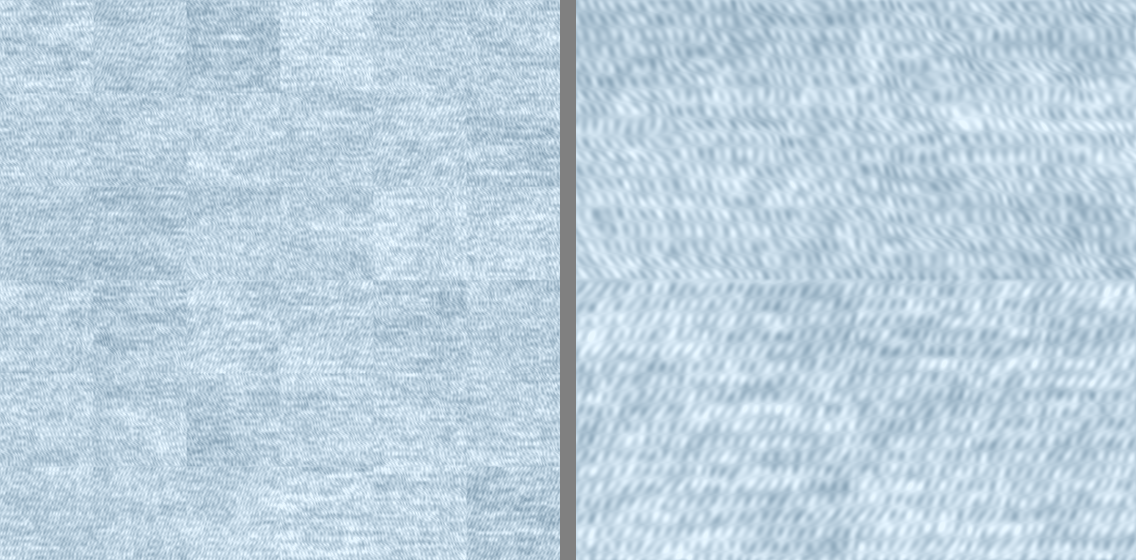
Left, the full canvas; right, a detail of the centre.
Write a Shadertoy shader that draws this texture.

```glsl
// Pale blue washed denim patchwork with streaky, slanted weave.
#define PATCHES 6.0
#define SEAM_WIDTH 0.012
#define BASE_TONE 0.58
#define PATCH_CONTRAST 0.26
#define BLOTCH_CONTRAST 0.38
#define STREAK_CONTRAST 0.55
#define GRAIN_CONTRAST 0.72
#define WEAVE_CONTRAST 0.21
#define THREADS vec2(148.0, 112.0)
#define DARK_BLUE vec3(0.55, 0.655, 0.73)
#define PALE_BLUE vec3(0.88, 0.945, 0.99)

const float TAU = 6.2831853;

float hash(vec2 p) {
    return fract(sin(dot(p, vec2(127.1, 311.7))) * 43758.5453);
}

float noise(vec2 p) {
    vec2 cell = floor(p), f = fract(p);
    f = f * f * (3.0 - 2.0 * f);
    float low = mix(hash(cell), hash(cell + vec2(1, 0)), f.x);
    float high = mix(hash(cell + vec2(0, 1)), hash(cell + vec2(1, 1)), f.x);
    return mix(low, high, f.y);
}

// Staggered rows of short slanted stitches, from -1 to 1.
float weave(vec2 uv, float slant) {
    float wobble = noise(uv * vec2(45.0, 60.0)) * 0.9;
    vec2 thread = uv * THREADS + vec2(wobble, wobble * 0.5);
    float row = floor(thread.y), along = fract(thread.y);
    float phase = thread.x + 0.5 * row + slant * (along - 0.5);
    return cos(TAU * phase) * sin(0.5 * TAU * along);
}

// Brightness of the cloth belonging to one patch.
float clothTone(vec2 uv, vec2 patchId) {
    float shade = hash(patchId + 3.7);
    float wear = hash(patchId + 19.3);
    float slant = hash(patchId + 41.9) < 0.7 ? 0.55 : -0.55;
    vec2 p = uv + 5.0 * vec2(shade, wear);

    // Faded areas, wider than tall
    float blotch = 0.65 * noise(p * vec2(13.0, 24.0))
                 + 0.35 * noise(p * vec2(34.0, 75.0));

    // Horizontal yarn streaks, stronger on worn patches
    float streak = 0.5 * noise(p * vec2(9.0, 125.0))
                 + 0.5 * noise(p * vec2(30.0, 170.0) + 7.0);
    float streakStrength = mix(0.55, 1.35, wear);
    float paleYarn = smoothstep(0.8, 0.98, noise(p * vec2(14.0, 105.0) + 23.0));

    // Fine, slightly upright speckle
    float grain = 0.7 * noise(p * vec2(205.0, 165.0))
                + 0.3 * noise(p * vec2(95.0, 190.0) + 11.0);

    float tone = BASE_TONE + PATCH_CONTRAST * (shade - 0.5);
    tone += BLOTCH_CONTRAST * (blotch - 0.5);
    tone += STREAK_CONTRAST * streakStrength * (streak - 0.5);
    tone += 0.16 * paleYarn * wear;
    tone += GRAIN_CONTRAST * (grain - 0.5);
    return tone + WEAVE_CONTRAST * weave(uv, slant);
}

void mainImage(out vec4 fragColor, in vec2 fragCoord) {
    vec2 uv = fragCoord / iResolution.y;

    // Blend neighbouring patches across a narrow seam
    vec2 grid = uv * PATCHES - 0.5;
    vec2 corner = floor(grid);
    vec2 blend = smoothstep(0.5 - SEAM_WIDTH, 0.5 + SEAM_WIDTH, fract(grid));
    float tone = 0.0;
    for (int i = 0; i < 4; i++) {
        vec2 offset = vec2(i % 2, i / 2);
        vec2 share = mix(1.0 - blend, blend, offset);
        float weight = share.x * share.y;
        if (weight > 0.0) tone += weight * clothTone(uv, corner + offset);
    }

    fragColor = vec4(mix(DARK_BLUE, PALE_BLUE, clamp(tone, -0.05, 1.1)), 1.0);
}
```
